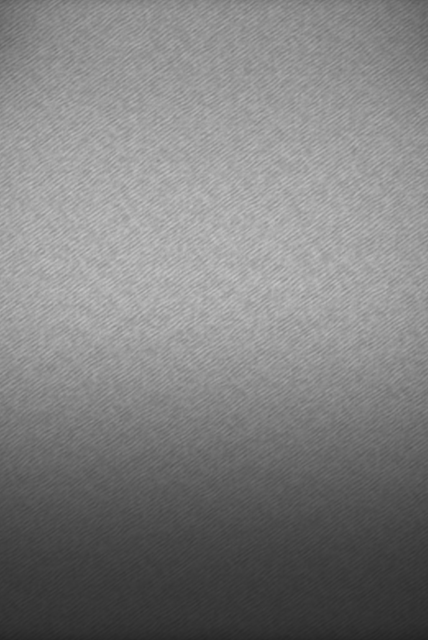
Reproduce this texture procedurally as a Shadertoy shader.

```glsl
float hash(vec2 cell) {
    return fract(sin(dot(cell, vec2(127.1, 311.7))) * 43758.5453);
}

float valueNoise(vec2 p) {
    vec2 cell = floor(p);
    vec2 f = fract(p);
    f = f * f * (3.0 - 2.0 * f);
    float low = mix(hash(cell), hash(cell + vec2(1.0, 0.0)), f.x);
    float high = mix(hash(cell + vec2(0.0, 1.0)), hash(cell + vec2(1.0, 1.0)), f.x);
    return mix(low, high, f.y);
}

// Vertical light falloff with a soft glow and dark edges
float backdrop(vec2 uv) {
    float light = 0.225 + 0.445 * smoothstep(0.04, 0.58, uv.y);
    light -= 0.085 * smoothstep(0.62, 1.0, uv.y);

    vec2 fromGlow = (uv - vec2(0.43, 0.6)) / vec2(0.4, 0.2);
    light += 0.015 * exp(-dot(fromGlow, fromGlow));

    float leftEdge = exp(-uv.x * 9.0);
    float rightEdge = exp(-(1.0 - uv.x) * 6.0);
    light *= 1.0 - 0.05 * leftEdge - 0.11 * rightEdge;

    float topFade = smoothstep(0.78, 1.0, uv.y);
    light *= 1.0 - topFade * (0.24 * leftEdge + 0.2 * rightEdge);
    light *= 1.0 - 0.28 * exp(-uv.y * 45.0);
    light *= 1.0 - 0.1 * exp(-(1.0 - uv.y) * 120.0);
    return light;
}

// Fine diagonal ribs whose strength varies from dash to dash
float twill(vec2 p, float angle, float ribCount) {
    vec2 along = vec2(cos(angle), sin(angle));
    vec2 across = vec2(-along.y, along.x);
    vec2 thread = vec2(dot(p, along), dot(p, across)) * ribCount;

    float wobble = valueNoise(thread * 0.3) - 0.5;
    float rib = sin(6.28318 * (thread.y + 0.5 * wobble));
    float dash = valueNoise(thread * vec2(0.6, 0.9) + 71.0);
    float fleck = valueNoise(thread * vec2(1.0, 1.5) + 37.0) - 0.5;
    return rib * mix(0.015, 0.085, dash) + 0.1 * fleck;
}

// Round grain in several sizes
float grain(vec2 p) {
    float fine = valueNoise(p * 390.0) - 0.5;
    float medium = valueNoise(p * 190.0 + 13.0) - 0.5;
    float coarse = valueNoise(p * 80.0 + 29.0) - 0.5;
    return 0.06 * fine + 0.065 * medium + 0.03 * coarse;
}

void mainImage(out vec4 fragColor, in vec2 fragCoord) {
    vec2 uv = fragCoord / iResolution.xy;
    vec2 p = fragCoord / iResolution.y;

    float light = backdrop(uv);
    float cloth = twill(p, 0.62, 165.0) + grain(p);
    float contrast = mix(0.8, 1.0, smoothstep(0.1, 0.5, uv.y));

    fragColor = vec4(vec3(light * (1.0 + contrast * cloth)), 1.0);
}
```
